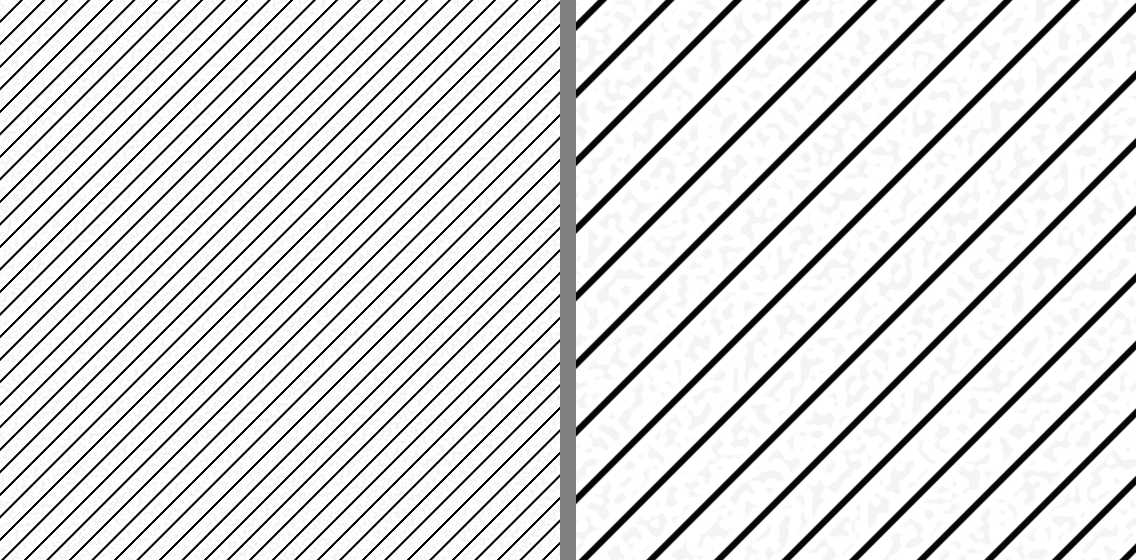
Left, the full canvas; right, a detail of the centre.
Write a three.js fragment shader that draws this pattern.

```glsl
// Thin black diagonal pinstripes on white, with faint grey specks in the gaps.
varying vec2 vUv;

const vec3 PAPER_COLOR = vec3(1.0);
const vec3 SPECK_COLOR = vec3(0.955);
const vec3 INK_COLOR = vec3(0.02);

const float STRIPE_PERIOD = 0.04023;   // spacing along a canvas edge
const float STRIPE_OFFSET = 0.0388;    // first stripe, from the top left corner
const float LINE_HALF_WIDTH = 0.0019;  // measured across the stripe
const float EDGE_SOFTNESS = 0.0006;
const float SPECK_SCALE = 150.0;       // noise cells across the canvas
const float SPECK_LOW = 0.0;
const float SPECK_HIGH = 0.18;
const float INV_SQRT2 = 0.70711;

vec2 hashGradient(vec2 cell) {
  float h = fract(sin(dot(cell, vec2(127.1, 311.7))) * 43758.5);
  float angle = 6.28319 * h;
  return vec2(cos(angle), sin(angle));
}

float gradientNoise(vec2 p) {
  vec2 cell = floor(p);
  vec2 f = fract(p);
  vec2 blend = f * f * f * (f * (f * 6.0 - 15.0) + 10.0);
  float a = dot(hashGradient(cell), f);
  float b = dot(hashGradient(cell + vec2(1.0, 0.0)), f - vec2(1.0, 0.0));
  float c = dot(hashGradient(cell + vec2(0.0, 1.0)), f - vec2(0.0, 1.0));
  float d = dot(hashGradient(cell + vec2(1.0, 1.0)), f - vec2(1.0, 1.0));
  return mix(mix(a, b, blend.x), mix(c, d, blend.x), blend.y);
}

// Perpendicular distance to the nearest rising 45 degree stripe.
float stripeDistance(vec2 p) {
  float along = p.x + 1.0 - p.y - STRIPE_OFFSET;
  float phase = fract(along / STRIPE_PERIOD + 0.5) - 0.5;
  return abs(phase) * STRIPE_PERIOD * INV_SQRT2;
}

void main() {
  float dist = stripeDistance(vUv);
  float line = 1.0 - smoothstep(LINE_HALF_WIDTH - EDGE_SOFTNESS,
                                LINE_HALF_WIDTH + EDGE_SOFTNESS, dist);

  // Specks gather towards the middle of each gap.
  float gapMiddle = dist / (0.5 * STRIPE_PERIOD * INV_SQRT2);
  float speck = smoothstep(SPECK_LOW, SPECK_HIGH, gradientNoise(vUv * SPECK_SCALE));
  speck *= smoothstep(0.3, 0.6, gapMiddle);

  vec3 color = mix(PAPER_COLOR, SPECK_COLOR, speck);
  color = mix(color, INK_COLOR, line);
  gl_FragColor = vec4(color, 1.0);
}
```
